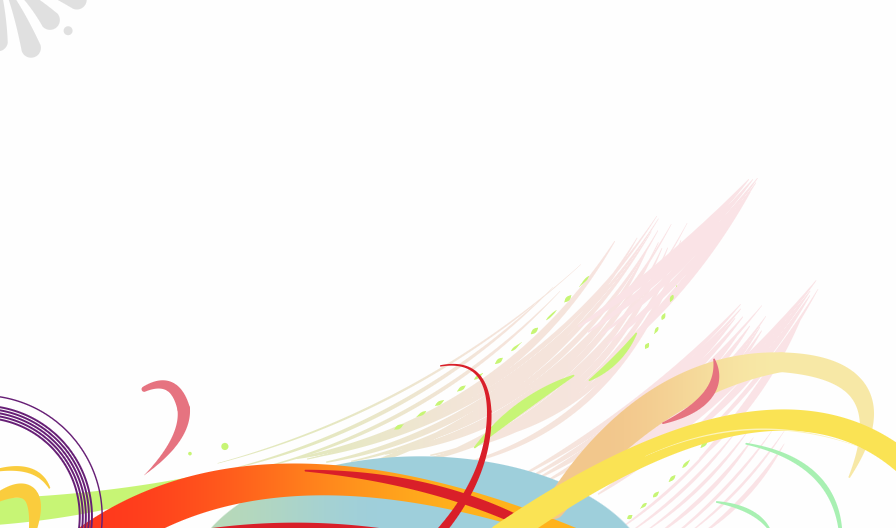
Give the GLSL for this background, as a Shadertoy shader.

```glsl
#define PAPER vec3(0.995)
#define GRAY vec3(0.88)
#define LIME vec3(0.78, 0.96, 0.46)
#define SKY vec3(0.62, 0.81, 0.86)
#define RED vec3(0.85, 0.12, 0.16)
#define ROSE vec3(0.9, 0.45, 0.5)
#define BLUSH vec3(0.98, 0.89, 0.9)
#define SUN vec3(0.98, 0.89, 0.33)
#define GOLD vec3(0.98, 0.8, 0.24)
#define PLUM vec3(0.4, 0.12, 0.46)
#define MINT vec3(0.66, 0.94, 0.7)

vec3 col;      // canvas colour so far
vec2 pos;      // canvas is 100 units wide
float texel;   // edge softness in the same units

float cover(float d) { return clamp(0.5 - d / texel, 0.0, 1.0); }
void paint(vec3 ink, float amount) { col = mix(col, ink, amount); }
void dot2(vec3 ink, vec2 c, float r) { paint(ink, cover(distance(pos, c) - r)); }

// Layered sines, roughly -1 to 1
float wobble(float x) { return 0.6 * sin(x * 2.4) + 0.4 * sin(x * 5.3 + 1.7); }

// Distance to a quadratic curve and the parameter of its nearest point
vec2 curve(vec2 a, vec2 b, vec2 c) {
    vec2 u = b - a, v = a - 2.0 * b + c, chord = c - a;
    float t = clamp(dot(pos - a, chord) / dot(chord, chord), 0.0, 1.0);
    for (int i = 0; i < 6; i++) {
        vec2 gap = a + t * (2.0 * u + t * v) - pos;
        vec2 slope = 2.0 * (u + t * v);
        t = clamp(t - dot(gap, slope) / max(dot(slope, slope), 0.001), 0.0, 1.0);
    }
    return vec2(length(a + t * (2.0 * u + t * v) - pos), t);
}

// Half width w runs from start, through middle, to end
float stroke(vec2 a, vec2 b, vec2 c, vec3 w) {
    vec2 k = curve(a, b, c);
    return cover(k.x - mix(mix(w.x, w.y, k.y), mix(w.y, w.z, k.y), k.y));
}

void brush(vec3 ink, vec2 a, vec2 b, vec2 c, vec3 w) { paint(ink, stroke(a, b, c, w)); }

void dashes(vec2 a, vec2 b, vec2 c, float count) {
    vec2 k = curve(a, b, c);
    float pulse = sin(k.y * count * 6.283) + 0.4 * sin(k.y * count * 9.7);
    paint(LIME, cover(k.x - 0.17 * pulse) * step(0.0, pulse));
}

// Dry-brush strokes spread between two starts and two ends
void fan(vec3 ink, vec4 starts, vec4 ends, vec2 sag, float count, float w) {
    float amount = 0.0;
    for (float i = 0.0; i < count; i++) {
        float f = i / (count - 1.0), n = wobble(i * 1.9 + starts.x);
        vec2 a = mix(starts.xy, starts.zw, f), c = mix(ends.xy, ends.zw, f);
        c -= (c - a) * 0.07 * (1.0 + n);
        a += (c - a) * 0.08 * wobble(i * 3.1);
        vec3 width = w * (1.0 + 0.35 * n) * vec3(0.2, 1.8, 0.1);
        amount = max(amount, stroke(a, 0.5 * (a + c) + sag, c, width));
    }
    paint(ink, amount);
}

void petals() {
    vec2 hub = vec2(0, 62);
    for (float i = 0.0; i < 5.0; i++) {
        float angle = 0.42 * i - 1.6, reach = 7.7 + 1.4 * mod(i, 2.0);
        vec2 dir = vec2(cos(angle), sin(angle));
        vec2 bend = 0.3 * vec2(-dir.y, dir.x);
        brush(GRAY, hub + 2.0 * dir, hub + 5.0 * dir + bend, hub + reach * dir, vec3(0.2, 0.6, 1.1));
    }
    dot2(GRAY, vec2(7.6, 55.5), 0.5);
}

void brushwork() {
    vec3 wash = mix(vec3(0.89, 0.91, 0.74), vec3(0.96, 0.895, 0.86), smoothstep(30.0, 58.0, pos.x));
    wash = mix(wash, BLUSH, smoothstep(60.0, 76.0, pos.x));
    fan(wash, vec4(32, 7, 52, 8), vec4(74.5, 36, 78, 33), vec2(5.3, -8), 15.0, 0.36);
    fan(wash, vec4(23, 6.5, 28, 6), vec4(65, 29.5, 66, 28.5), vec2(2.5, -5), 3.0, 0.2);
    fan(BLUSH, vec4(64, 22, 69, 20), vec4(86, 41, 85, 39), vec2(1, -1.5), 5.0, 0.42);
    fan(wash, vec4(57, 5, 68, 5), vec4(84, 26, 86.5, 23.5), vec2(2, -2), 10.0, 0.42);
    fan(BLUSH, vec4(72, 9, 79, 9), vec4(92.5, 29, 91, 26), vec2(1, -1.5), 5.0, 0.38);
    fan(BLUSH, vec4(68, -1, 78, -1), vec4(82, 12, 89, 11), vec2(1, -1), 7.0, 0.2);
    // Green flecks along the sweep
    dashes(vec2(44, 11), vec2(57, 18), vec2(66.5, 29), 11.0);
    dashes(vec2(72, 20), vec2(74, 23), vec2(75.5, 27), 4.0);
    dashes(vec2(70, 1), vec2(74, 4), vec2(80, 11), 6.0);
    brush(LIME, vec2(53, 9), vec2(58, 14), vec2(64, 17), vec3(0.1, 1.1, 0.1));
    brush(LIME, vec2(65.8, 16.5), vec2(69, 18.5), vec2(71, 21.7), vec3(0.1, 0.7, 0.1));
    dot2(LIME, vec2(25.1, 9.1), 0.4);
    dot2(LIME, vec2(21.2, 8.3), 0.2);
}

void ribbons() {
    brush(LIME, vec2(-1, 1.8), vec2(13, 2.5), vec2(26, 6.5), vec3(1.5, 1.2, 0.2));
    // Blue dome
    float dome = length((pos - vec2(46.9, -6.3)) / vec2(26, 14.3));
    paint(mix(vec3(0.72, 0.85, 0.72), SKY, smoothstep(22.0, 44.0, pos.x)), cover((dome - 1.0) * 14.3));
    // Orange arc with red accents
    vec3 fire = vec3(1, mix(0.22, 0.7, smoothstep(9.0, 55.0, pos.x)), 0.11);
    brush(fire, vec2(9.1, -3), vec2(28.6, 12.9), vec2(65.1, -1.3), vec3(2.6, 1.9, 0.9));
    brush(RED, vec2(34.1, 6.4), vec2(48.2, 5.7), vec2(59, 0.3), vec3(0.1, 0.8, 0.5));
    brush(RED, vec2(21, -0.8), vec2(33, 1.2), vec2(45, -0.8), vec3(0.4));
    // Tan arch, then yellow arch with a dry streak
    vec3 sand = mix(vec3(0.95, 0.78, 0.55), vec3(0.97, 0.91, 0.65), smoothstep(67.0, 87.0, pos.x));
    vec2 crest = vec2(87.2, 18.5);
    brush(sand, vec2(61.8, 2.2), vec2(73, 17.4), crest, vec3(1.2, 2.6, 1.1));
    brush(sand, crest, vec2(101, 17.8), vec2(94.8, 5.7), vec3(1.1, 1.5, 0.1));
    brush(SUN, vec2(56, -1), vec2(86, 20), vec2(101, 7.2), vec3(1.5, 1, 1.3));
    brush(mix(SUN, PAPER, 0.6), vec2(72, 8), vec2(84, 13.5), vec2(96, 9), vec3(0, 0.16, 0));
    // Slender curls
    vec2 turn = vec2(54.6, 13), hook = vec2(20.5, 13.3);
    brush(RED, vec2(49.2, 18.1), vec2(54.4, 19), turn, vec3(0.08, 0.15, 0.25));
    brush(RED, turn, vec2(54.7, 6.1), vec2(49.2, -0.4), vec3(0.25, 0.35, 0.5));
    brush(ROSE, vec2(79.7, 18.8), vec2(81, 14.3), vec2(74, 11.7), vec3(0.1, 1, 0.1));
    brush(ROSE, vec2(16.1, 15.5), vec2(19.5, 17.2), hook, vec3(0.3, 0.6, 0.7));
    brush(ROSE, hook, vec2(20.8, 10), vec2(16.1, 5.9), vec3(0.7, 0.6, 0));
    brush(MINT, vec2(83.3, 9.4), vec2(93, 7.5), vec2(93.8, -0.3), vec3(0.1, 0.45, 0.2));
    brush(MINT, vec2(80, 2.9), vec2(84.6, 2.2), vec2(86, -0.4), vec3(0.1, 0.4, 0.1));
    brush(GOLD, vec2(-1, 6.3), vec2(4, 7.5), vec2(5.5, 4.5), vec3(0.1, 0.5, 0.1));
    brush(GOLD, vec2(-1, 3), vec2(5, 6.5), vec2(3.6, -0.5), vec3(0.4, 1.3, 0.4));
    // Purple rings
    float radius = distance(pos, vec2(-2.1, 1.3));
    for (float i = 0.0; i < 5.0; i++) paint(PLUM, cover(abs(radius - 11.0 - 0.34 * i) - 0.11));
    paint(PLUM, cover(abs(radius - 13.5) - 0.08));
}

void mainImage(out vec4 fragColor, in vec2 fragCoord) {
    texel = 100.0 / iResolution.x;
    pos = fragCoord * texel;
    col = PAPER;
    petals();
    brushwork();
    ribbons();
    fragColor = vec4(col, 1);
}
```
